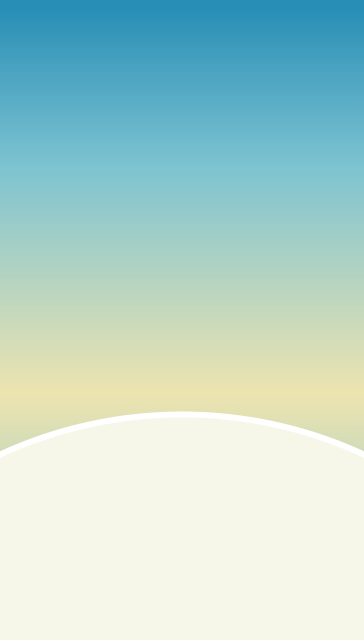
Give the GLSL for this background, as a WebGL 1 fragment shader.

```glsl
precision highp float;

uniform vec2 u_resolution;

// Sky colours and the heights of their stops
const vec3 SKY_TOP = vec3(0.155, 0.555, 0.71);
const vec3 SKY_MID = vec3(0.49, 0.765, 0.82);
const vec3 SKY_GLOW = vec3(0.93, 0.895, 0.69);
const float TOP_HEIGHT = 0.99;
const float MID_HEIGHT = 0.74;
const float GLOW_HEIGHT = 0.3854;

// Hill: a large disc with a bright rim, in units of canvas height
const vec3 HILL_COLOR = vec3(0.965, 0.969, 0.914);
const vec3 RIM_COLOR = vec3(1.0);
const float HILL_APEX = 0.357;
const float HILL_RADIUS = 0.682;
const float RIM_WIDTH = 0.0093;

// Vertical gradient, mirrored below the glow line
vec3 skyColor(float height) {
    float h = GLOW_HEIGHT + abs(height - GLOW_HEIGHT);
    float toMid = clamp((h - GLOW_HEIGHT) / (MID_HEIGHT - GLOW_HEIGHT), 0.0, 1.0);
    float toTop = clamp((h - MID_HEIGHT) / (TOP_HEIGHT - MID_HEIGHT), 0.0, 1.0);
    return mix(mix(SKY_GLOW, SKY_MID, toMid), SKY_TOP, toTop);
}

// Antialiased coverage of a signed distance
float coverage(float dist, float pixel) {
    return clamp(0.5 - dist / pixel, 0.0, 1.0);
}

void main() {
    float pixel = 1.0 / u_resolution.y;
    vec2 p = (gl_FragCoord.xy - vec2(0.5 * u_resolution.x, 0.0)) * pixel;

    vec3 color = skyColor(p.y);

    // Rim first, then the hill inset by the rim width
    float hill = length(p - vec2(0.0, HILL_APEX - HILL_RADIUS)) - HILL_RADIUS;
    color = mix(color, RIM_COLOR, coverage(hill, pixel));
    color = mix(color, HILL_COLOR, coverage(hill + RIM_WIDTH, pixel));

    gl_FragColor = vec4(color, 1.0);
}
```
